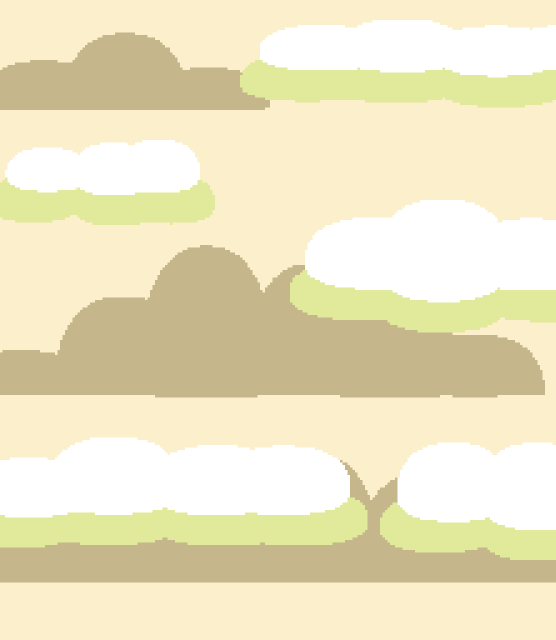
A Shadertoy shader for this texture:

```glsl
const vec3 CREAM = vec3(0.988, 0.938, 0.800);
const vec3 TAN   = vec3(0.772, 0.716, 0.546);
const vec3 GREEN = vec3(0.882, 0.914, 0.604);
const vec3 WHITE = vec3(1.0);

const float BLOCKS = 256.0;       // mosaic rows over the canvas height
const float LOBE_SPACING = 0.14;  // typical distance between lobes
const float LOBE_WIDTH = 0.76;    // lobe radius per spacing
const float LOBE_POWER = 2.4;     // 2 is an ellipse, more is boxier
const float LOBE_JITTER = 0.16;
const float BANK_TAPER = 0.92;    // how far heights fall toward the ends
const float PUFF_TAPER = 0.55;
const float BASE_WOBBLE = 0.004;
const float PUFF_BELLY = 0.56;    // depth below the waist per height
const float SKIRT_DROP = 0.048;
const float SKIRT_RISE = 0.050;
const float SKIRT_FLARE = 0.030;

// Each cloud: waist or base centre, half width, height
const vec4 BANKS[3] = vec4[3](
    vec4(0.200, 0.831, 0.190, 0.135),
    vec4(0.400, 0.384, 0.430, 0.255),
    vec4(0.500, 0.093, 0.640, 0.235));
const vec4 PUFFS[5] = vec4[5](
    vec4(0.705, 0.917, 0.260, 0.070),
    vec4(0.165, 0.727, 0.128, 0.073),
    vec4(0.705, 0.590, 0.205, 0.115),
    vec4(0.250, 0.235, 0.275, 0.098),
    vec4(0.835, 0.225, 0.175, 0.118));

// Layered sines, roughly 0 to 1
float vary(float index, float seed) {
    return 0.5 + 0.3 * sin(2.4 * index + seed) + 0.2 * sin(5.1 * index + 1.7 * seed);
}

// Rounded lobe with separate radii above and below its waist
bool insideLobe(vec2 p, float halfWidth, float up, float down) {
    vec2 q = abs(p) / vec2(halfWidth, p.y > 0.0 ? up : down);
    return pow(q.x, LOBE_POWER) + pow(q.y, LOBE_POWER) < 1.0;
}

// Horizontal lobe position in the cloud, from -1 to 1
float lobePosition(int i, int count, float seed) {
    float jitter = LOBE_JITTER * (vary(float(i), seed + 3.0) - 0.5) * 2.0;
    return 2.0 * (float(i) + 0.5 + jitter) / float(count) - 1.0;
}

int lobeCount(float halfWidth) {
    return max(3, int(round(2.0 * halfWidth / LOBE_SPACING)));
}

// Flat-based silhouette
bool insideBank(vec2 p, vec4 cloud, float seed) {
    int count = lobeCount(cloud.z);
    float radius = LOBE_WIDTH * 2.0 * cloud.z / float(count);
    bool inside = false;
    for (int i = 0; i < count; i++) {
        float t = lobePosition(i, count, seed);
        float v = vary(float(i), seed);
        float up = cloud.w * (1.0 - BANK_TAPER * t * t) * mix(0.72, 1.0, v);
        vec2 q = p - cloud.xy - vec2(t * cloud.z, 0.0);
        inside = inside || insideLobe(q, radius, up, BASE_WOBBLE * v + 0.001);
    }
    return inside;
}

// White puff over a scalloped green skirt
vec3 paintPuff(vec3 color, vec2 p, vec4 cloud, float seed) {
    int count = lobeCount(cloud.z);
    float radius = LOBE_WIDTH * 2.0 * cloud.z / float(count);
    bool puff = false, skirt = false;
    for (int i = 0; i < count; i++) {
        float t = lobePosition(i, count, seed);
        float up = cloud.w * (1.0 - PUFF_TAPER * t * t) * mix(0.60, 1.0, vary(float(i), seed));
        float down = cloud.w * PUFF_BELLY * (1.0 - 0.35 * t * t)
                   * mix(0.65, 1.0, vary(float(i), seed + 1.5));
        vec2 q = p - cloud.xy - vec2(t * cloud.z, 0.0);
        puff = puff || insideLobe(q, radius, up, down);
        vec2 low = q + vec2(-t * SKIRT_FLARE, SKIRT_DROP);
        skirt = skirt || insideLobe(low, radius * 1.06, SKIRT_RISE, down);
    }
    return puff ? WHITE : skirt ? GREEN : color;
}

vec3 scene(vec2 uv) {
    vec2 p = (floor(uv * BLOCKS) + 0.5) / BLOCKS;
    vec3 color = CREAM;
    for (int i = 0; i < 3; i++)
        if (insideBank(p, BANKS[i], 1.0 + 2.3 * float(i))) color = TAN;
    for (int i = 0; i < 5; i++)
        color = paintPuff(color, p, PUFFS[i], 0.6 + 1.9 * float(i));
    return color;
}

void mainImage(out vec4 fragColor, in vec2 fragCoord) {
    // Four samples per pixel smooth the block edges
    vec3 sum = vec3(0.0);
    for (int i = 0; i < 4; i++) {
        vec2 offset = vec2(i % 2, i / 2) * 0.5 - 0.25;
        sum += scene((fragCoord + offset) / iResolution.y);
    }
    fragColor = vec4(sum * 0.25, 1.0);
}
```
